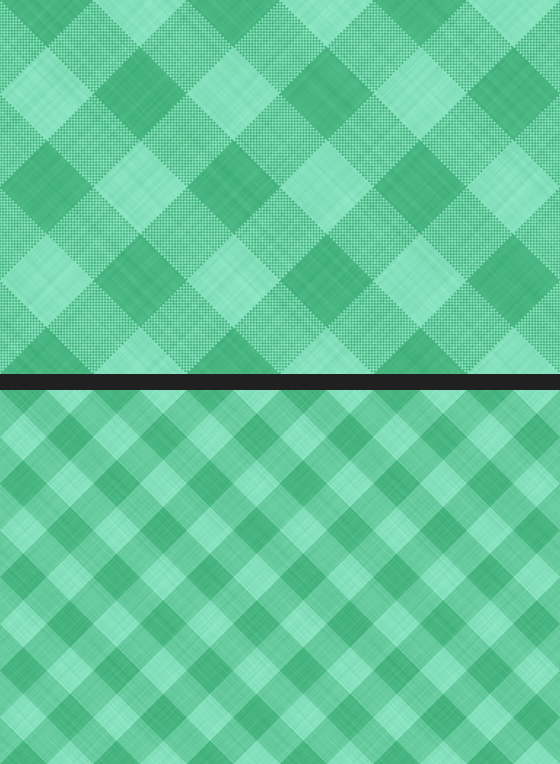
Top: one tile. Bottom: repeated 2 by 2.
Write a Shadertoy shader that draws this pattern.

```glsl
// Diagonal two-tone gingham cloth: two sets of 45 degree bands cross in a plain
// weave, giving solid diamonds where tones agree and a fine checker where they
// differ. Faint slubs run along the threads; everything wraps at the edges.

const vec2  REPEATS   = vec2(3.0, 2.0);        // pattern repeats across and down
const float THREADS   = 64.0;                  // threads per repeat (even)
const vec3  DARK      = vec3(0.280, 0.712, 0.505);
const vec3  LIGHT     = vec3(0.520, 0.880, 0.740);
const float SLUB      = 0.020;                 // strength of the thread streaks
const int   SLUB_OCTAVES = 3;
const float SLUB_COUNT   = 22.0;               // broadest streaks per repeat
const int   SAMPLES   = 5;                     // antialiasing grid per axis
const float TAU       = 6.2831853;

float hash(float n) {
    return fract(sin(n * 12.9898 + 4.137) * 43758.547);
}

// Tone of one streak; it swells and fades along its length.
float streakTone(float id, float seed, float along) {
    float level = hash(id + seed) - 0.5;
    float phase = TAU * hash(id + seed + 57.3);
    return level + 0.5 * sin(TAU * along + phase);
}

// Layered streaks across a thread direction, period 1 in "across" and "along".
float slubs(float across, float along, float seed) {
    float sum = 0.0, count = SLUB_COUNT, weight = 0.7;
    for (int k = 0; k < SLUB_OCTAVES; k++) {
        float p = fract(across) * count;
        float id = floor(p);
        float a = streakTone(id, seed, along);
        float b = streakTone(mod(id + 1.0, count), seed, along);
        sum += weight * mix(a, b, smoothstep(0.0, 1.0, p - id));
        count *= 2.0;
        weight *= 1.15;
        seed += 131.7;
    }
    return sum;
}

// Rotates canvas coordinates onto the two thread directions, in repeats.
vec2 clothCoords(vec2 uv) {
    vec2 p = uv * REPEATS;
    return vec2(p.x + p.y, p.x - p.y);
}

// Plain weave: 0 where a dark thread lies on top, 1 where a light one does.
float weave(vec2 cloth) {
    vec2 band = step(0.5, fract(cloth));
    vec2 thread = floor(cloth * THREADS);
    float over = mod(thread.x + thread.y, 2.0);
    return mix(band.x, band.y, over);
}

void mainImage(out vec4 fragColor, in vec2 fragCoord) {
    // Average the weave over the pixel
    float tone = 0.0;
    for (int j = 0; j < SAMPLES; j++) {
        for (int i = 0; i < SAMPLES; i++) {
            vec2 offset = (vec2(i, j) + 0.5) / float(SAMPLES) - 0.5;
            tone += weave(clothCoords((fragCoord + offset) / iResolution.xy));
        }
    }
    tone /= float(SAMPLES * SAMPLES);

    // Slubs along both thread directions
    vec2 uv = fragCoord / iResolution.xy;
    vec2 cloth = clothCoords(uv);
    float streaks = slubs(cloth.x, uv.x - uv.y, 11.0)
                  + slubs(cloth.y, uv.x + uv.y, 713.0);

    vec3 color = mix(DARK, LIGHT, tone) + SLUB * streaks * vec3(1.0, 0.75, 0.9);
    fragColor = vec4(clamp(color, 0.0, 1.0), 1.0);
}
```
